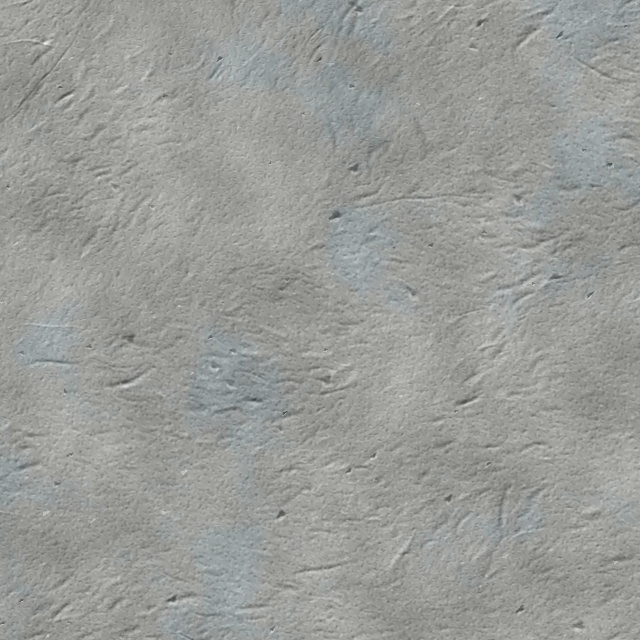
A three.js fragment shader for this texture:

```glsl
#define BASE_COLOR vec3(0.615, 0.617, 0.602)
#define BLUE_TINT vec3(-0.040, -0.012, 0.008)
#define LIGHT vec2(-0.45, 0.89)
#define GRAIN_DEPTH 0.062
#define FINE_DEPTH 0.058
#define TROWEL_DEPTH 0.085
#define GOUGE_DEPTH 0.150
#define SCRATCH_DEPTH 0.110
#define PIT_DEPTH 0.270
#define MOTTLE 0.055

varying vec2 vUv;

vec3 hash3(vec2 p) {
  vec3 q = fract(p.xyx * vec3(0.1031, 0.1030, 0.0973));
  q += dot(q, q.yxz + 33.33);
  return fract((q.xxy + q.yzz) * q.zyx);
}

// Layered, warped sines, roughly -1 to 1
float clouds(vec2 p) {
  float sum = 0.0, amp = 0.6;
  for (int i = 0; i < 5; i++) {
    p = mat2(0.8, 0.6, -0.6, 0.8) * p * 1.9 + vec2(3.1, 1.7);
    sum += amp * sin(p.x + 1.5 * sin(p.y)) * sin(p.y + 1.5 * sin(p.x * 0.9));
    amp *= 0.65;
  }
  return sum;
}

// Direction of the trowel: steep in the upper left, flatter elsewhere
float trowelAngle(vec2 p) {
  float steep = smoothstep(0.35, 0.6, p.y - 0.6 * p.x);
  return 0.22 + 0.7 * steep + 0.3 * sin(8.0 * p.x + 3.0 * sin(6.0 * p.y))
       + 0.2 * sin(17.0 * p.y - 9.0 * p.x);
}

// Lit grooves and ridges, one per cell; lengths and widths in cell units
float strokes(vec2 p, float cells, float reach, float width, float chance, float spread) {
  vec2 g = p * cells, id = floor(g);
  float lit = 0.0;
  for (int j = -1; j <= 1; j++) {
    for (int i = -1; i <= 1; i++) {
      vec2 cell = id + vec2(float(i), float(j));
      vec3 place = hash3(cell + cells), kind = hash3(cell + cells + 71.7);
      float angle = trowelAngle(cell / cells) + (place.z - 0.5) * spread;
      vec2 along = vec2(cos(angle), sin(angle)), across = vec2(-along.y, along.x);
      vec2 d = g - cell - place.xy;
      float x = dot(d, along);
      float y = dot(d, across) + (kind.x - 0.5) * 0.7 * x * x;
      float taper = 1.0 - smoothstep(0.25, 1.0, abs(x) / (reach * (0.45 + 0.55 * kind.y)));
      float t = y / (width * (0.6 + 0.7 * place.z));
      float groove = kind.z < chance * 0.68 ? 1.0 : -0.8;
      float slope = -2.3 * t * dot(across, LIGHT) - 0.35;
      lit += step(kind.z, chance) * groove * taper * slope * exp(-t * t);
    }
  }
  return lit;
}

// Ragged dark holes with a bright lower lip
float pits(vec2 p, float cells, float chance) {
  vec2 g = p * cells, id = floor(g);
  float lit = 0.0;
  for (int j = -1; j <= 1; j++) {
    for (int i = -1; i <= 1; i++) {
      vec2 cell = id + vec2(float(i), float(j));
      vec3 place = hash3(cell + 13.1), kind = hash3(cell + 57.9);
      vec2 d = g - cell - place.xy;
      d = vec2(d.x * 0.65, d.y - (kind.y - 0.3) * d.x);
      float radius = mix(0.04, 0.14, kind.x * kind.x);
      float ragged = radius * (1.0 + 0.3 * sin(3.0 * atan(d.y, d.x) + 6.3 * place.z));
      float hole = 1.0 - smoothstep(0.45, 1.2, length(d) / ragged);
      float lip = 1.0 - smoothstep(0.4, 1.2, length(d + vec2(0.0, radius)) / ragged);
      lit += step(kind.z, chance) * (0.5 * lip * (1.0 - hole) - hole * (0.4 + 0.6 * kind.y));
    }
  }
  return lit;
}

void main() {
  vec2 p = vUv + 0.0016 * sin(vUv.yx * vec2(95.0, 81.0) + 2.0 * sin(vUv * 43.0));

  // Broad tone and bluish damp patches
  float tone = clouds(p * 7.0);
  float patches = clouds(p * 3.5 + 8.3);
  float damp = smoothstep(0.15, 0.75, patches + 0.3 * tone);
  float worked = smoothstep(-0.6, 0.6, clouds(p * 4.0 + 21.0));

  // Relief from grain up to long scratches
  float relief = GRAIN_DEPTH * strokes(vUv, 150.0, 0.8, 0.32, 1.0, 2.6);
  relief += FINE_DEPTH * strokes(p, 60.0, 0.95, 0.2, 0.8, 0.9) * (0.5 + 0.7 * worked);
  relief += TROWEL_DEPTH * strokes(p, 26.0, 0.95, 0.11, 0.5, 0.6) * (0.3 + worked);
  relief += GOUGE_DEPTH * strokes(p, 9.0, 0.6, 0.035, 0.22, 1.8);
  relief += SCRATCH_DEPTH * strokes(p, 4.0, 0.6, 0.010, 0.3, 1.0);
  relief += PIT_DEPTH * pits(p, 20.0, 0.09 + 0.22 * damp);

  // Pale mineral specks
  float speck = smoothstep(0.05, 0.2, -pits(vUv + 0.37, 34.0, 0.025));

  vec3 color = BASE_COLOR + MOTTLE * tone + BLUE_TINT * damp + relief;
  color += 0.13 * speck;
  gl_FragColor = vec4(clamp(color, 0.0, 1.0), 1.0);
}
```
